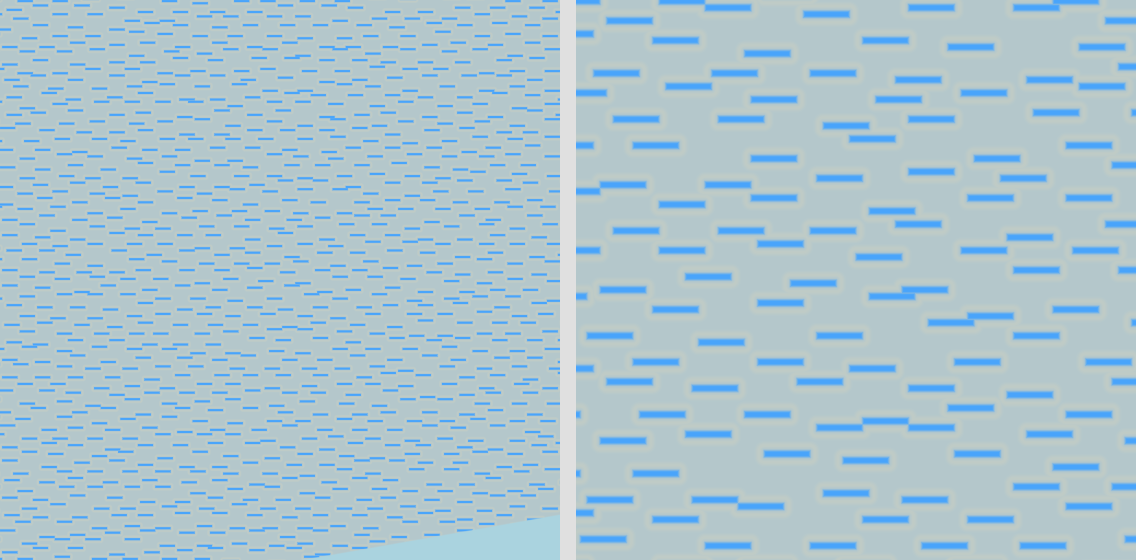
Left, the full canvas; right, a detail of the centre.
Reproduce this pattern procedurally as a Shadertoy shader.

```glsl
const vec3 GROUND = vec3(0.706, 0.782, 0.797);
const vec3 DASH = vec3(0.285, 0.645, 0.985);
const vec3 CORNER = vec3(0.667, 0.827, 0.875);

const float GRID = 256.0;                 // fine units across the canvas
const vec2 CELL = vec2(8.0, 8.0);         // one dash per cell, in grid units
const vec2 DASH_HALF = vec2(3.5, 0.5);    // half length and half thickness
const vec2 JITTER = vec2(5.0, 3.2);       // full range of the random shift
const float SOFTNESS = 0.3;               // edge blur, in grid units
const float HALO = 0.1;                   // strength of the rim around a dash
const vec2 SLOPE_START = vec2(0.54, 0.0); // lower edge of the corner wedge
const vec2 SLOPE_END = vec2(1.0, 0.081);  // right edge of the corner wedge

vec2 hash22(vec2 p) {
    vec3 q = fract(vec3(p.xyx) * vec3(0.1031, 0.1030, 0.0973));
    q += dot(q, q.yzx + 33.33);
    return fract((q.xx + q.yz) * q.zy);
}

float boxDistance(vec2 p, vec2 halfSize) {
    vec2 d = abs(p) - halfSize;
    return length(max(d, 0.0)) + min(max(d.x, d.y), 0.0);
}

// Odd columns drop by half a cell, giving a staggered layout
float columnShift(float column) {
    return 0.5 * CELL.y * mod(column, 2.0);
}

// Distance to the nearest jittered dash
float dashDistance(vec2 p) {
    float nearest = GRID;
    float baseColumn = floor(p.x / CELL.x);
    for (int i = -1; i <= 1; i++) {
        float column = baseColumn + float(i);
        float shift = columnShift(column);
        float baseRow = floor((p.y - shift) / CELL.y);
        for (int j = -1; j <= 1; j++) {
            vec2 id = vec2(column, baseRow + float(j));
            vec2 center = (id + 0.5) * CELL + vec2(0.0, shift);
            center += (hash22(id + 71.0) - 0.5) * JITTER;
            center = floor(center) + 0.5; // snap to the fine grid
            nearest = min(nearest, boxDistance(p - center, DASH_HALF));
        }
    }
    return nearest;
}

// Signed distance to the wedge edge, negative below it
float wedgeDistance(vec2 uv) {
    vec2 along = normalize(SLOPE_END - SLOPE_START);
    return dot(uv - SLOPE_START, vec2(-along.y, along.x));
}

void mainImage(out vec4 fragColor, in vec2 fragCoord) {
    vec2 uv = fragCoord / iResolution.y;
    float pixel = 1.0 / iResolution.y;

    // Dashes with a faint contrasting rim
    float d = dashDistance(uv * GRID);
    float soft = max(SOFTNESS, 0.5 * pixel * GRID);
    float cover = 1.0 - smoothstep(-soft, soft, d);
    float rim = smoothstep(0.2, 0.7, d) - smoothstep(0.8, 1.6, d);
    vec3 color = mix(GROUND, DASH, cover) + HALO * rim * (GROUND - DASH);

    // Plain corner wedge on top
    float wedge = 1.0 - smoothstep(-pixel, pixel, wedgeDistance(uv));
    color = mix(color, CORNER, wedge);

    fragColor = vec4(color, 1.0);
}
```
